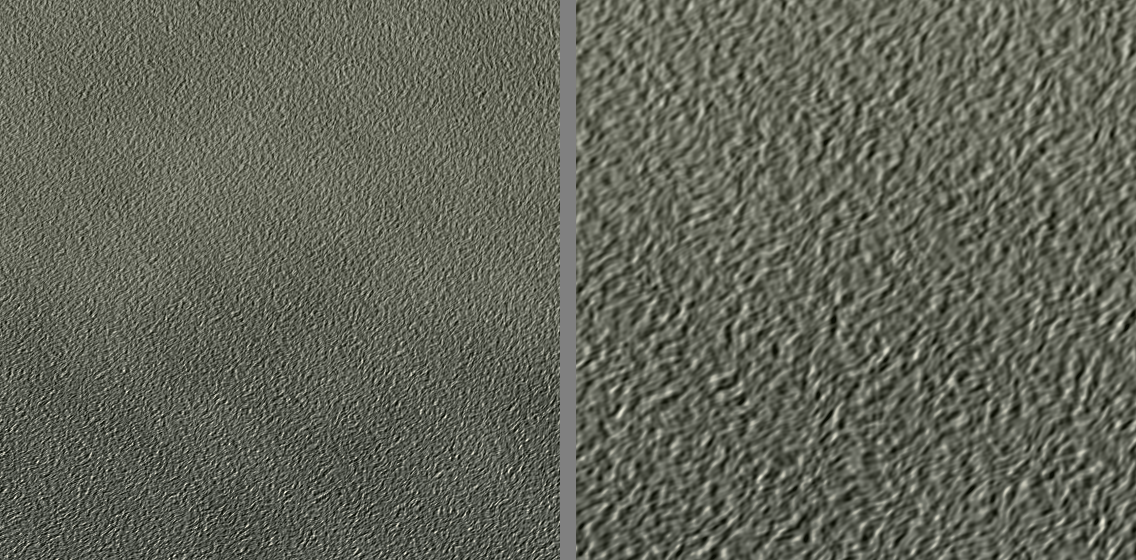
Left: the whole. Right: its middle third, enlarged.
Give the GLSL for this texture, as a Shadertoy shader.

```glsl
const vec3 UPPER_TONE = vec3(0.415, 0.422, 0.368);
const vec3 LOWER_TONE = vec3(0.322, 0.335, 0.303);
const vec3 GLINT_TONE = vec3(0.17, 0.15, 0.12);
const vec2 GRAIN_FREQ = vec2(108.0, 165.0);  // cells along and across the grain
const float FINE_SCALE = 1.9;                // finer wrinkles, relative to the grain
const float FINE_HEIGHT = 0.50;
const float ANGLE_LOW = 0.56;                // grain direction at the bottom
const float ANGLE_HIGH = 0.94;               // grain direction at the top
const float WARP_FREQ = 34.0;
const float WARP_SIZE = 0.0045;
const vec2 LIGHT_STEP = vec2(-0.08, 0.15);   // in grain cells
const float CONTRAST_HIGH = 0.138;
const float CONTRAST_LOW = 0.168;
const float GRIT_FREQ = 215.0;
const float GRIT = 0.10;
const float MOTTLE = 0.035;

vec2 hashDirection(vec2 cell) {
    float angle = 6.2832 * fract(sin(dot(cell, vec2(127.1, 311.7))) * 43758.5453);
    return vec2(cos(angle), sin(angle));
}

float gradientNoise(vec2 p) {
    vec2 i = floor(p);
    vec2 f = p - i;
    vec2 w = f * f * f * (f * (f * 6.0 - 15.0) + 10.0);
    vec2 e = vec2(1.0, 0.0);
    float a = dot(hashDirection(i), f);
    float b = dot(hashDirection(i + e.xy), f - e.xy);
    float c = dot(hashDirection(i + e.yx), f - e.yx);
    float d = dot(hashDirection(i + e.xx), f - e.xx);
    return mix(mix(a, b, w.x), mix(c, d, w.x), w.y);
}

// Coarse wrinkles plus finer ones turned against the coarse lattice
float leatherHeight(vec2 q) {
    vec2 fine = mat2(0.88, 0.47, -0.47, 0.88) * q * FINE_SCALE;
    return gradientNoise(q) + FINE_HEIGHT * gradientNoise(fine + 37.3);
}

// Slope towards the light, scaled to roughly unit deviation
float grainRelief(vec2 q) {
    float rise = leatherHeight(q - LIGHT_STEP) - leatherHeight(q + LIGHT_STEP);
    return rise / (2.0 * length(LIGHT_STEP));
}

void mainImage(out vec4 fragColor, in vec2 fragCoord) {
    vec2 p = fragCoord / iResolution.y;

    // Grain coordinates: bent slightly and turned with height
    vec2 warp = vec2(gradientNoise(p * WARP_FREQ),
                     gradientNoise(p * WARP_FREQ + 71.7));
    vec2 centered = p - 0.5 + WARP_SIZE * warp;
    float angle = mix(ANGLE_LOW, ANGLE_HIGH, p.y);
    vec2 along = vec2(cos(angle), sin(angle));
    vec2 across = vec2(-along.y, along.x);
    vec2 q = vec2(dot(centered, along), dot(centered, across)) * GRAIN_FREQ;

    // Broad soft bands running down to the right
    vec2 bandAxis = vec2(p.x - p.y, p.x + p.y);
    float bands = gradientNoise(bandAxis * vec2(3.0, 5.0) + 9.4)
                + 0.6 * gradientNoise(bandAxis * vec2(9.0, 15.0) + 23.6);

    // Dull light above, darker and glossier below
    float gloss = 1.0 - smoothstep(0.05, 0.72, p.y + 0.06 * bands);
    float patchiness = 1.0 + 0.45 * gradientNoise(p * 40.0 + 51.2);
    float relief = grainRelief(q) * patchiness;
    float grit = gradientNoise(p * GRIT_FREQ + 13.1);

    vec3 color = mix(UPPER_TONE, LOWER_TONE, gloss) + MOTTLE * bands;
    color += relief * mix(CONTRAST_HIGH, CONTRAST_LOW, gloss) + GRIT * grit;
    color += GLINT_TONE * gloss * max(relief - 0.8, 0.0);

    fragColor = vec4(clamp(color, vec3(0.04, 0.05, 0.02), vec3(1.0)), 1.0);
}
```
